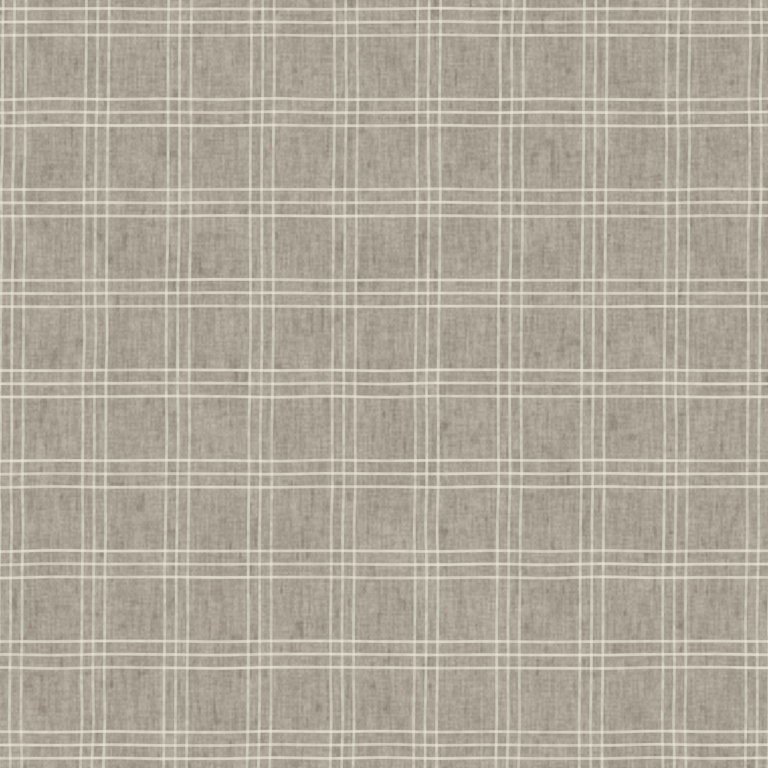
Reproduce this texture procedurally as a three.js fragment shader.

```glsl
varying vec2 vUv;

const vec2 PERIOD = vec2(0.1081, 0.1177);     // spacing of the triple stripes
const vec2 FIRST = vec2(0.0156, 0.0299);      // centre of the first triple
const vec2 LINE_GAP = vec2(0.0149, 0.0172);   // spacing inside a triple
const vec2 HALF_WIDTH = vec2(0.0018, 0.0018);
const float EDGE_SOFTNESS = 0.0011;
const float LEAN = 0.006;                     // drift of the upright stripes
const float WOBBLE = 0.0010;
const float BEADS = 170.0;
const vec3 LINEN = vec3(0.662, 0.631, 0.580);
const vec3 WARP_LINE = vec3(0.815, 0.812, 0.750);
const vec3 WEFT_LINE = vec3(0.870, 0.848, 0.792);

float hash(vec2 p) {
  vec3 q = fract(vec3(p.xyx) * 0.1031);
  q += dot(q, q.yzx + 33.33);
  return fract((q.x + q.y) * q.z);
}

float noise(vec2 p) {
  vec2 cell = floor(p);
  vec2 f = fract(p);
  f = f * f * (3.0 - 2.0 * f);
  float low = mix(hash(cell), hash(cell + vec2(1.0, 0.0)), f.x);
  float high = mix(hash(cell + vec2(0.0, 1.0)), hash(cell + vec2(1.0, 1.0)), f.x);
  return mix(low, high, f.y);
}

// x: coverage of the nearest line, y: number of that line
vec2 tripleStripe(float p, float first, float period, float gap, float halfWidth) {
  float t = (p - first) / period + 0.5;
  float offset = (fract(t) - 0.5) * period;
  float strand = clamp(floor(offset / gap + 0.5), -1.0, 1.0);
  float d = abs(offset - strand * gap) - halfWidth;
  float coverage = 1.0 - smoothstep(-EDGE_SOFTNESS, EDGE_SOFTNESS, d);
  return vec2(coverage, floor(t) * 3.0 + strand + 40.0);
}

// Fine warp and weft grain with darker slubs
vec3 linen(vec2 uv) {
  float warp = noise(uv * vec2(330.0, 38.0)) - 0.5;
  float weft = noise(uv * vec2(70.0, 350.0) + 17.0) - 0.5;
  float grain = noise(uv * vec2(380.0, 300.0) + 51.0) - 0.5;
  float cloud = noise(uv * vec2(34.0, 20.0) + 7.0) - 0.5;
  float slub = smoothstep(0.74, 0.98, noise(uv * vec2(150.0, 65.0) + 91.0));
  float shade = 0.070 * warp + 0.045 * weft + 0.060 * grain + 0.025 * cloud;
  return LINEN + shade - slub * vec3(0.055, 0.058, 0.060);
}

void main() {
  // Slightly uneven thread paths
  vec2 drift = vec2(noise(vec2(vUv.y * 16.0, vUv.x * 9.0)),
                    noise(vec2(vUv.x * 14.0, vUv.y * 9.0) + 23.0)) - 0.5;
  vec2 p = vUv + 2.0 * WOBBLE * drift;
  p.x -= LEAN * (vUv.y - 0.5);

  vec2 warp = tripleStripe(p.x, FIRST.x, PERIOD.x, LINE_GAP.x, HALF_WIDTH.x);
  vec2 weft = tripleStripe(p.y, FIRST.y, PERIOD.y, LINE_GAP.y, HALF_WIDTH.y);

  // Wear along each line: beaded uprights, smoother cross lines
  float bead = noise(vec2(vUv.y * BEADS, warp.y * 7.0));
  float warpWear = 0.58 + 0.42 * bead + 0.12 * (hash(vec2(warp.y, 3.0)) - 0.5);
  float weftWear = 0.74 + 0.20 * noise(vec2(vUv.x * 120.0, weft.y * 5.0))
                 + 0.22 * (noise(vec2(vUv.x * 7.0, weft.y * 11.0)) - 0.5);

  vec3 color = linen(vUv);
  color = mix(color, WARP_LINE, warp.x * clamp(warpWear, 0.0, 1.0));
  color = mix(color, WEFT_LINE, weft.x * clamp(weftWear, 0.0, 1.0));

  // Bright knots where lines cross
  color += 0.03 * warp.x * weft.x;
  gl_FragColor = vec4(color, 1.0);
}
```
